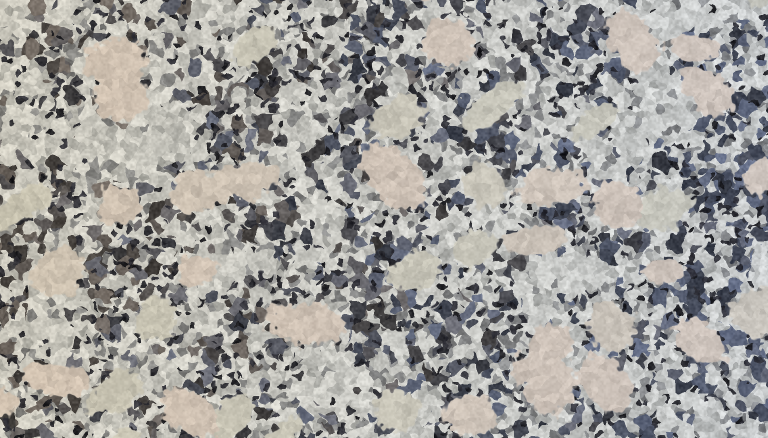
A Shadertoy shader for this texture:

```glsl
// Grain sizes, in canvas heights
const float PALE_SIZE = 0.017;
const float MICA_SIZE = 0.031;
const float CHIP_SIZE = 0.019;
const float SPECK_SIZE = 0.012;
const float CRYSTAL_SPACING = 0.165;

// Shares of the surface
const float MICA_SHARE = 0.20;
const float CHIP_SHARE = 0.13;
const float SPECK_SHARE = 0.07;
const float SMOKY_SHARE = 0.15;
const float CRYSTAL_SHARE = 0.58;
const float CLUSTERING = 0.75;

// Colours
const vec3 QUARTZ_LIGHT = vec3(0.86, 0.855, 0.835);
const vec3 QUARTZ_GREY = vec3(0.62, 0.62, 0.605);
const vec3 SMOKY = vec3(0.52, 0.52, 0.52);
const vec3 FELDSPAR_PINK = vec3(0.825, 0.765, 0.715);
const vec3 FELDSPAR_CREAM = vec3(0.79, 0.775, 0.72);
const vec3 MICA_BROWN = vec3(0.36, 0.335, 0.32);
const vec3 MICA_BLUE = vec3(0.31, 0.335, 0.405);
const vec3 BLACK = vec3(0.12, 0.12, 0.14);
const vec3 WARM_CAST = vec3(1.01, 1.0, 0.965);
const vec3 COOL_CAST = vec3(0.985, 1.005, 1.035);

const float SPARKLE = 0.17;
const int SAMPLES = 2;

vec3 hash3(vec2 p) {
    vec3 q = fract(p.xyx * vec3(0.1031, 0.1030, 0.0973));
    q += dot(q, q.yxz + 33.33);
    return fract((q.xxy + q.yzz) * q.zyx);
}

float noise(vec2 p) {
    vec2 i = floor(p), f = fract(p);
    f = f * f * (3.0 - 2.0 * f);
    float low = mix(hash3(i).x, hash3(i + vec2(1, 0)).x, f.x);
    float high = mix(hash3(i + vec2(0, 1)).x, hash3(i + vec2(1, 1)).x, f.x);
    return mix(low, high, f.y);
}

float fbm(vec2 p) {
    return 0.55 * noise(p) + 0.29 * noise(p * 2.1 + 17.3) + 0.16 * noise(p * 4.3 + 41.7);
}

// Random values of the nearest Voronoi cell
vec3 grain(vec2 p, float size, float seed) {
    p = p / size + seed;
    vec2 home = floor(p);
    float nearest = 9.0;
    vec3 id = vec3(0.0);
    for (int y = -1; y <= 1; y++)
    for (int x = -1; x <= 1; x++) {
        vec2 cell = home + vec2(x, y);
        vec2 d = cell + hash3(cell).xy - p;
        float dist = dot(d, d);
        if (dist < nearest) {
            nearest = dist;
            id = hash3(cell + 57.0);
        }
    }
    return id;
}

// Large ragged feldspar crystals: x = coverage, y = random hue
vec2 crystals(vec2 p) {
    vec2 home = floor(p / CRYSTAL_SPACING);
    float ragged = 0.75 * (fbm(p * 26.0) - 0.5) + 0.35 * (noise(p * 95.0) - 0.5);
    vec2 best = vec2(0.0);
    for (int y = -1; y <= 1; y++)
    for (int x = -1; x <= 1; x++) {
        vec2 cell = home + vec2(x, y);
        vec3 place = hash3(cell + 211.0);
        vec3 shape = hash3(cell + 305.0);
        if (place.z > CRYSTAL_SHARE) continue;
        vec2 d = p - (cell + 0.15 + 0.7 * place.xy) * CRYSTAL_SPACING;
        float angle = 1.8 * (shape.x - 0.5);
        float c = cos(angle), s = sin(angle);
        d = vec2(c * d.x + s * d.y, c * d.y - s * d.x);
        vec2 radii = vec2(mix(0.045, 0.088, shape.y), mix(0.028, 0.058, shape.z));
        float cover = 1.0 - smoothstep(0.93, 1.05, length(d / radii) + ragged);
        if (cover > best.x) best = vec2(cover, shape.x);
    }
    return best;
}

vec3 granite(vec2 p, float side) {
    vec2 warp = vec2(noise(p * 75.0), noise(p * 75.0 + 31.0)) - 0.5;
    vec2 q = p + 0.013 * warp;
    float cluster = CLUSTERING * (fbm(p * 8.0 + 5.0) - 0.5);
    float fine = 0.6 * noise(p * 210.0) + 0.4 * noise(p * 110.0 + 9.0) - 0.5;

    // Pale and smoky quartz
    vec3 pale = grain(q, PALE_SIZE, 100.0);
    vec3 color = mix(QUARTZ_GREY, QUARTZ_LIGHT, sqrt(pale.x));
    if (pale.y < SMOKY_SHARE + 0.5 * cluster) color = SMOKY * (0.85 + 0.3 * pale.z);

    // Feldspar crystals
    vec2 crystal = crystals(p);
    vec3 feldspar = mix(FELDSPAR_PINK, FELDSPAR_CREAM, smoothstep(0.45, 0.8, crystal.y));
    color = mix(color, feldspar * (0.95 + 0.08 * pale.x), 0.88 * crystal.x);

    // Dark mica, brown to the left and blue to the right
    vec3 mica = grain(q, MICA_SIZE, 300.0);
    vec3 chip = grain(q, CHIP_SIZE, 500.0);
    vec3 speck = grain(q, SPECK_SIZE, 700.0);
    float open = 1.0 - crystal.x;
    vec3 flake = vec3(0.0);
    float dark = 0.0;
    if (chip.x < CHIP_SHARE + 0.6 * cluster) { flake = chip; dark = open; }
    if (mica.x < MICA_SHARE + cluster) { flake = mica; dark = open; }
    vec3 micaColor = mix(MICA_BROWN, MICA_BLUE, smoothstep(0.2, 0.8, 0.6 * side + 0.5 * flake.y));
    color = mix(color, micaColor * mix(0.55, 1.3, flake.z), 0.95 * dark);
    if (speck.x < SPECK_SHARE + 0.35 * cluster) color = mix(color, BLACK * (0.7 + speck.y), 0.92 * open);

    // Surface sparkle and colour cast
    color += SPARKLE * fine * (1.0 - 0.45 * crystal.x);
    return color * mix(WARM_CAST, COOL_CAST, side);
}

void mainImage(out vec4 fragColor, in vec2 fragCoord) {
    vec3 sum = vec3(0.0);
    for (int y = 0; y < SAMPLES; y++)
    for (int x = 0; x < SAMPLES; x++) {
        vec2 at = fragCoord - 0.5 + (vec2(x, y) + 0.5) / float(SAMPLES);
        sum += granite(at / iResolution.y, at.x / iResolution.x);
    }
    fragColor = vec4(clamp(sum / float(SAMPLES * SAMPLES), 0.0, 1.0), 1.0);
}
```
